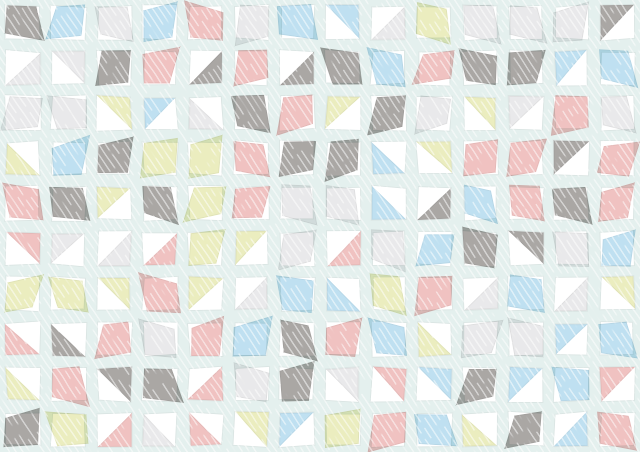
This pattern is drawn by a Shadertoy shader. Its source:

```glsl
// Pastel skewed tiles and half-square triangles on a pale mint ground with fine dashed hatching
#define GRID vec2(14.0, 10.0)
#define HALF_SIDE 0.36
#define CARD_JITTER 0.035
#define FLAP_JITTER 0.06
#define TRIANGLE_SHARE 0.36
#define HATCH_PITCH 0.125
#define HATCH_WIDTH 0.021
#define HATCH_STRENGTH 0.50
#define EDGE_SHADE 0.05
#define GROUND vec3(0.895, 0.94, 0.932)

float hash(vec2 p) {
    vec3 q = fract(vec3(p.xyx) * 0.1031);
    q += dot(q, q.yzx + 33.33);
    return fract((q.x + q.y) * q.z);
}

vec2 hash2(vec2 p) {
    return vec2(hash(p + 17.3), hash(p + 71.9));
}

float noise(vec2 p) {
    vec2 i = floor(p), f = fract(p);
    f = f * f * (3.0 - 2.0 * f);
    return mix(mix(hash(i), hash(i + vec2(1, 0)), f.x),
               mix(hash(i + vec2(0, 1)), hash(i + vec2(1, 1)), f.x), f.y);
}

// Signed distance to the line a-b, negative on its left
float edge(vec2 p, vec2 a, vec2 b) {
    vec2 e = normalize(b - a);
    return dot(p - a, vec2(e.y, -e.x));
}

// Convex quad with counterclockwise corners
float quad(vec2 p, vec2 a, vec2 b, vec2 c, vec2 d) {
    return max(max(edge(p, a, b), edge(p, b, c)), max(edge(p, c, d), edge(p, d, a)));
}

float cover(float d, float pixel) {
    return clamp(0.5 - d / pixel, 0.0, 1.0);
}

vec3 inkColour(float h) {
    if (h < 0.20) return vec3(0.75, 0.88, 0.945);
    if (h < 0.40) return vec3(0.92, 0.93, 0.75);
    if (h < 0.60) return vec3(0.94, 0.76, 0.755);
    if (h < 0.81) return vec3(0.665, 0.655, 0.645);
    return vec3(0.915, 0.915, 0.92);
}

vec2 jitter(vec2 id, float salt, float amount) {
    return (hash2(id + salt * 13.7) - 0.5) * 2.0 * amount;
}

// Paints one white card and its translucent ink shape
vec3 paintTile(vec3 colour, vec2 p, vec2 id, float pixel) {
    // Random mirror and transpose select the orientation
    vec2 turn = hash2(id + 5.1);
    p *= mix(vec2(-1.0), vec2(1.0), step(0.5, turn));
    if (hash(id + 43.7) < 0.5) p = p.yx;

    vec2 a = vec2(-HALF_SIDE, -HALF_SIDE) + jitter(id, 1.0, CARD_JITTER);
    vec2 b = vec2( HALF_SIDE, -HALF_SIDE) + jitter(id, 2.0, CARD_JITTER);
    vec2 c = vec2( HALF_SIDE,  HALF_SIDE) + jitter(id, 3.0, CARD_JITTER);
    vec2 d = vec2(-HALF_SIDE,  HALF_SIDE) + jitter(id, 4.0, CARD_JITTER);
    float card = quad(p, a, b, c, d);
    colour *= 1.0 - EDGE_SHADE * cover(card - 0.018, pixel);
    colour = mix(colour, vec3(1.0), cover(card, pixel));

    float shape;
    if (hash(id + 29.3) < TRIANGLE_SHARE) {
        shape = max(card, edge(p, a, c));
    } else {
        // One corner reaches far out, the two beside it are drawn in
        a = vec2(-0.47, -0.42) + jitter(id, 5.0, FLAP_JITTER);
        b = vec2( 0.34, -0.29) + jitter(id, 6.0, FLAP_JITTER);
        c = vec2( 0.40,  0.37) + jitter(id, 7.0, FLAP_JITTER);
        d = vec2(-0.26,  0.35) + jitter(id, 8.0, FLAP_JITTER);
        shape = quad(p, a, b, c, d);
    }
    vec3 ink = inkColour(hash(id + 91.7));
    ink *= 1.0 - EDGE_SHADE * cover(abs(shape + 0.01) - 0.01, pixel);
    return colour * mix(vec3(1.0), ink, cover(shape, pixel));
}

// Broken diagonal strokes with a slight wobble
float hatch(vec2 p, float pixel) {
    float along = dot(p, vec2(0.55, -0.835));
    float across = dot(p, vec2(0.835, 0.55)) + 0.02 * noise(p * 3.0);
    float line = floor(across / HATCH_PITCH);
    float offset = abs(fract(across / HATCH_PITCH) - 0.5) * HATCH_PITCH;
    float dash = smoothstep(0.22, 0.42, noise(vec2(along * 5.0, line * 7.0)));
    float soft = max(pixel, HATCH_WIDTH);
    return dash * (1.0 - smoothstep(0.0, soft, offset - 0.25 * HATCH_WIDTH));
}

void mainImage(out vec4 fragColor, in vec2 fragCoord) {
    vec2 p = fragCoord / iResolution.xy * GRID;
    float pixel = GRID.x / iResolution.x;
    vec2 cell = floor(p);
    vec3 colour = GROUND;

    // Neighbouring tiles can reach into this cell
    for (int y = -1; y <= 1; y++)
        for (int x = -1; x <= 1; x++) {
            vec2 id = cell + vec2(x, y);
            if (all(greaterThanEqual(id, vec2(0.0))) && all(lessThan(id, GRID)))
                colour = paintTile(colour, p - id - 0.5, id, pixel);
        }

    colour = mix(colour, vec3(1.0), HATCH_STRENGTH * hatch(p, pixel));
    fragColor = vec4(colour, 1.0);
}
```
